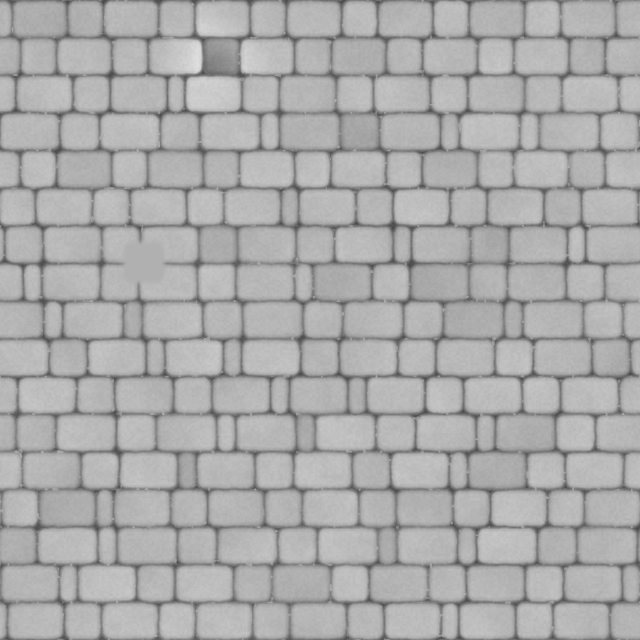
Write a Shadertoy shader that draws this texture.

```glsl
// Grey cobblestone paving: rows of long, square and thin rounded setts with dark joints.
#define ROWS 17.0
#define PAIRS 7
#define LONG_WIDTH 1.53
#define THIN_WIDTH 0.48
#define THIN_SHARE 0.24
#define HALF_JOINT 0.038
#define BULGE 0.03
#define CORNER 0.15
#define STONE_TONE 0.727
#define TONE_SPREAD 0.045
#define SPECKLE 0.05

float hash(vec2 p) {
    vec3 q = fract(p.xyx * 0.1031);
    q += dot(q, q.yzx + 33.33);
    return fract((q.x + q.y) * q.z);
}

float noise(vec2 p) {
    vec2 i = floor(p), f = fract(p);
    f = f * f * (3.0 - 2.0 * f);
    vec2 e = vec2(1.0, 0.0);
    return mix(mix(hash(i), hash(i + e), f.x),
               mix(hash(i + e.yx), hash(i + e.xx), f.x), f.y);
}

float roundBox(vec2 p, vec2 halfSize, float radius) {
    vec2 q = abs(p) - halfSize + radius;
    return length(max(q, 0.0)) + min(max(q.x, q.y), 0.0) - radius;
}

// Long stones alternate with small ones, some of which are thin.
float stoneWidth(int i, float row) {
    if (i % 2 == 0) return LONG_WIDTH;
    return hash(vec2(float(i) + 7.0, row * 3.0 + 5.0)) < THIN_SHARE ? THIN_WIDTH : 1.0;
}

// Distance to a stone whose sides bow outwards.
float stoneDistance(vec2 p, vec2 cellHalf) {
    vec2 q = min(p * p / (cellHalf * cellHalf), 1.0);
    vec2 halfSize = cellHalf - HALF_JOINT - BULGE * q.yx;
    return roundBox(p, halfSize, min(CORNER, 0.85 * halfSize.x));
}

// Nearest stone: x = distance, yz = position inside it, w = its seed.
vec4 nearestStone(vec2 p) {
    vec4 nearest = vec4(1e3, 0.0, 0.0, 0.0);
    for (int k = -1; k <= 1; k++) {
        float level = floor(p.y) + float(k);
        float row = mod(level, ROWS);
        float total = 0.0;
        for (int i = 0; i < 2 * PAIRS; i++) total += stoneWidth(i, row);
        float fit = ROWS / total;
        float left = ROWS * hash(vec2(row, 41.0));
        for (int i = 0; i < 2 * PAIRS; i++) {
            float width = fit * stoneWidth(i, row);
            vec2 local = p - vec2(left + 0.5 * width, level + 0.5);
            local.x = mod(local.x + 0.5 * ROWS, ROWS) - 0.5 * ROWS;
            float d = stoneDistance(local, 0.5 * vec2(width, 1.0));
            if (d < nearest.x) nearest = vec4(d, local, row * 20.0 + float(i));
            left += width;
        }
    }
    return nearest;
}

void mainImage(out vec4 fragColor, in vec2 fragCoord) {
    vec2 uv = fragCoord / iResolution.xy;
    vec2 p = uv * ROWS;
    float pixel = ROWS / iResolution.y;

    // Slightly ragged outlines
    vec2 wobble = vec2(noise(p * 5.0), noise(p * 5.0 + 70.0)) - 0.5;
    vec4 stone = nearestStone(p + 0.025 * wobble);
    float d = stone.x, seed = stone.w;

    // Tone and tilt of each stone, stronger in one uneven patch
    vec2 fromPatch = uv - vec2(0.33, 0.90);
    float uneven = exp(-dot(fromPatch, fromPatch) / 0.004);
    float tone = TONE_SPREAD * (hash(vec2(seed, 3.0)) - 0.5)
               - 0.065 * pow(hash(vec2(seed, 11.0)), 7.0);
    vec2 tilt = vec2(hash(vec2(seed, 19.0)), hash(vec2(seed, 27.0))) - 0.5;
    tone += 0.06 * dot(tilt, stone.yz);
    float body = STONE_TONE + tone * (1.0 + 3.0 * uneven) + 0.04 * uneven;

    // Surface grain and worn edges
    float grain = 0.6 * noise(p * 15.0) + 0.4 * noise(p * 31.0 + 9.0) - 0.5;
    body += SPECKLE * grain + 0.025 * (noise(p * 3.0) - 0.5);
    body -= 0.08 * smoothstep(-0.12, 0.02, d);

    // Joints deepen where corners meet and hold pale grit
    float joint = mix(0.48, 0.34, smoothstep(0.03, 0.11, d));
    joint += 0.08 * (noise(p * 0.7 + 30.0) - 0.5) + 0.08 * grain;
    joint += 0.16 * smoothstep(0.78, 0.95, noise(p * 9.0 + 50.0));
    float soft = max(0.04, 0.7 * pixel);
    float value = mix(body, joint, smoothstep(-soft, soft, d - 0.01));

    // Smooth smear that fuses two stones
    float smear = roundBox(uv - vec2(0.225, 0.59), vec2(0.03), 0.012);
    value = mix(value, 0.69, 1.0 - smoothstep(-0.004, 0.008, smear));

    fragColor = vec4(vec3(clamp(value, 0.0, 1.0)), 1.0);
}
```
